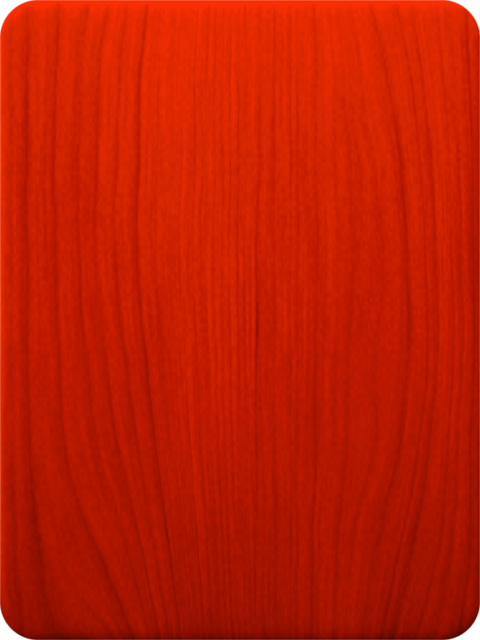
A WebGL 1 fragment shader for this texture:

```glsl
precision highp float;
// A glossy red wooden panel with rounded corners on white.
// Growth rings are irregular lines in a warped x coordinate, mixed with
// stretched noise fibres, a top-to-bottom shade and a lit bevelled rim.

uniform vec2 u_resolution;

// Lengths are in canvas widths; tones are red-channel levels.
const float CORNER_RADIUS = 0.08;
const float RIM_WIDTH = 0.011;
const float RIM_STRENGTH = 0.30;
const vec2 LIGHT_DIRECTION = vec2(-0.55, 0.83);
const float TONE_BOTTOM = 0.615;
const float TONE_TOP = 0.905;
const float CENTRE_GLOW = 0.035;
const float WIDE_RINGS = 25.0;
const float FINE_RINGS = 62.0;
const float WIDE_DEPTH = 0.15;
const float FINE_DEPTH = 0.075;
const float FIBRE_DEPTH = 0.055;
const float SPECKLE_DEPTH = 0.05;
const float STREAK_X = 0.535;
const float STREAK_DEPTH = 0.17;

const vec3 DEEP_RED = vec3(0.55, 0.055, 0.0);
const vec3 MID_RED = vec3(0.75, 0.10, 0.0);
const vec3 WARM_RED = vec3(0.84, 0.15, 0.0);
const vec3 BRIGHT_RED = vec3(0.97, 0.18, 0.01);
const vec3 BACKGROUND = vec3(1.0);

float hash(vec2 p) {
  vec3 q = fract(p.xyx * 0.1031);
  q += dot(q, q.yzx + 33.33);
  return fract((q.x + q.y) * q.z);
}

float noise(vec2 p) {
  vec2 i = floor(p);
  vec2 f = fract(p);
  f = f * f * (3.0 - 2.0 * f);
  float low = mix(hash(i), hash(i + vec2(1.0, 0.0)), f.x);
  float high = mix(hash(i + vec2(0.0, 1.0)), hash(i + 1.0), f.x);
  return mix(low, high, f.y);
}

float bell(float x, float centre, float width) {
  float t = (x - centre) / width;
  return exp(-t * t);
}

// Bends the straight grain: a sweep on the left, a bulge on the right.
float grainCoordinate(vec2 p, float down) {
  float sweep = 0.32 * (down - 0.4) * (down - 0.4) + 0.06 * down;
  float arch = (down - 0.45) / 0.45;
  float bulge = 0.08 * (1.0 - arch * arch);
  float left = bell(p.x, 0.27, 0.16);
  float right = bell(p.x, 0.84, 0.11);
  float wobble = (noise(p * vec2(9.0, 5.0)) - 0.5) * (0.007 + 0.022 * right);
  wobble += (noise(p * vec2(24.0, 17.0) + 40.0) - 0.5) * 0.003;
  return p.x - sweep * left - bulge * right + wobble;
}

// Dark lines, crisp on one side and fading on the other.
float rings(float grain, float along, float count, float seed) {
  float x = grain * count;
  float cell = floor(x);
  float dark = 0.0;
  for (int k = -1; k <= 1; k++) {
    float id = cell + float(k) + seed;
    float offset = x - (id - seed) - 0.2 - 0.6 * hash(vec2(id, 3.0));
    float strength = 0.3 + 0.7 * hash(vec2(id, 17.0));
    strength *= 0.55 + 0.6 * noise(vec2(id * 7.3, along * 4.0));
    float profile = exp(offset < 0.0 ? offset * 3.5 : -offset * 8.0);
    dark = max(dark, strength * profile);
  }
  return dark;
}

vec3 woodColor(float tone) {
  vec3 color = mix(DEEP_RED, MID_RED, clamp((tone - 0.55) / 0.20, 0.0, 1.0));
  color = mix(color, WARM_RED, clamp((tone - 0.75) / 0.09, 0.0, 1.0));
  color = mix(color, BRIGHT_RED, clamp((tone - 0.84) / 0.13, 0.0, 1.0));
  return color * clamp(tone / 0.55, 0.0, 1.0);
}

void main() {
  vec2 p = gl_FragCoord.xy / u_resolution.x;
  vec2 halfSize = 0.5 * vec2(1.0, u_resolution.y / u_resolution.x);
  float up = gl_FragCoord.y / u_resolution.y;
  float down = 1.0 - up;

  // Overall shade
  float tone = mix(TONE_BOTTOM, TONE_TOP, pow(up, 0.8));
  tone += CENTRE_GLOW * (bell(p.x, 0.5, 0.35) - 0.5);
  tone += 0.05 * (noise(p * vec2(7.0, 2.0) + 9.0) - 0.5);

  // Growth rings, broad at the sides and fine in the middle
  float grain = grainCoordinate(p, down);
  float sides = smoothstep(0.08, 0.26, abs(p.x - 0.56));
  tone -= WIDE_DEPTH * mix(0.3, 1.0, sides) * rings(grain, p.y, WIDE_RINGS, 100.0);
  tone -= FINE_DEPTH * mix(1.0, 0.5, sides) * rings(grain, p.y, FINE_RINGS, 300.0);

  // Fibres and pores
  tone += FIBRE_DEPTH * (noise(vec2(grain * 150.0, p.y * 9.0)) - 0.5);
  tone += SPECKLE_DEPTH * (noise(p * vec2(190.0, 110.0)) - 0.5);

  // One long dark streak near the middle
  float streakX = STREAK_X + 0.012 * (up - 0.5) + 0.006 * (noise(vec2(2.0, p.y * 6.0)) - 0.5);
  float streak = bell(p.x, streakX, 0.0035);
  tone -= STREAK_DEPTH * streak * (0.45 * bell(down, 0.6, 0.35) + 0.7 * bell(down, 0.51, 0.04));

  // Rounded outline and its lit rim
  vec2 q = abs(p - halfSize) - halfSize + CORNER_RADIUS;
  float edge = length(max(q, 0.0)) + min(max(q.x, q.y), 0.0) - CORNER_RADIUS;
  vec2 normal = normalize(max(q, 0.0001)) * sign(p - halfSize + 0.00001);
  tone += RIM_STRENGTH * dot(normal, LIGHT_DIRECTION) * exp(min(edge, 0.0) / RIM_WIDTH);

  float pixel = 1.0 / u_resolution.x;
  float inside = 1.0 - smoothstep(-pixel, pixel, edge);
  gl_FragColor = vec4(mix(BACKGROUND, woodColor(tone), inside), 1.0);
}
```
